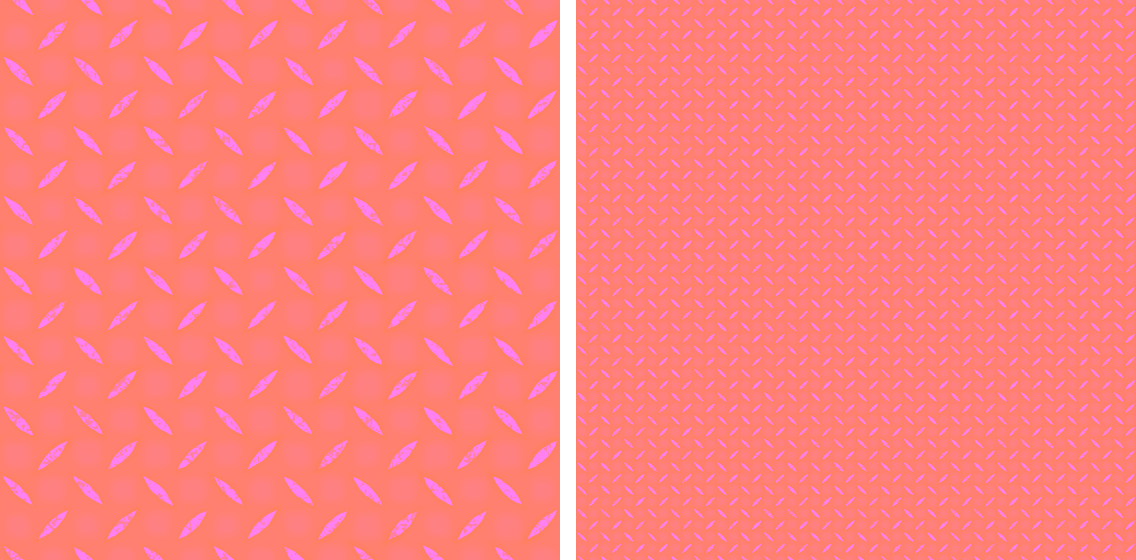
Left: one tile. Right: repeated 3 by 3.
This texture is drawn by a three.js fragment shader. Its source:

```glsl
// Worn tread plate: raised lozenges leaning alternately left and right on a mottled ground
#define REPEATS 8.0
#define HALF_LENGTH 0.292
#define HALF_WIDTH 0.066
#define EDGE_SOFT 0.009
#define HALO_WIDTH 0.085
#define JITTER 0.018
#define SPECK_GRID 288.0
#define WEAR 0.56
#define GROUND vec3(1.0, 0.5, 0.435)
#define HALO vec3(1.0, 0.5, 0.365)
#define PATCH vec3(1.0, 0.5, 0.505)
#define RAISED vec3(1.0, 0.5, 0.94)

varying vec2 vUv;

float hash(vec2 p) {
  vec3 q = fract(vec3(p.xyx) * 0.1031);
  q += dot(q, q.yzx + 33.33);
  return fract((q.x + q.y) * q.z);
}

// Value noise that wraps after a whole number of lattice cells
float noise(vec2 uv, float cells) {
  vec2 p = uv * cells;
  vec2 i = floor(p);
  vec2 f = fract(p);
  f = f * f * (3.0 - 2.0 * f);
  vec2 a = mod(i, cells);
  vec2 b = mod(i + 1.0, cells);
  return mix(mix(hash(a), hash(vec2(b.x, a.y)), f.x),
             mix(hash(vec2(a.x, b.y)), hash(b), f.x), f.y);
}

// Pointed lens lying along x, as the overlap of two circles
float lens(vec2 p, float halfLength, float halfWidth) {
  float radius = (halfLength * halfLength + halfWidth * halfWidth) / (2.0 * halfWidth);
  return length(vec2(p.x, abs(p.y) + radius - halfWidth)) - radius;
}

// One lattice of lozenges: x = distance, y = wear of this lozenge, z = centre weight
vec3 lozenges(vec2 grid, vec2 centre, float lean) {
  vec2 shifted = grid - centre + 0.5;
  vec2 id = mod(floor(shifted), REPEATS) + 17.0 * (lean + 2.0);
  vec2 p = fract(shifted) - 0.5;
  p -= JITTER * (vec2(hash(id), hash(id + 41.0)) - 0.5);
  vec2 along = normalize(vec2(1.0, 0.98 * lean));
  vec2 q = vec2(dot(p, along), dot(p, vec2(-along.y, along.x)));
  float width = HALF_WIDTH * mix(0.9, 1.08, hash(id + 73.0));
  float core = 1.0 - smoothstep(0.04, HALF_LENGTH, abs(q.x));
  return vec3(lens(q, HALF_LENGTH, width), hash(id + 97.0), core);
}

// Soft rounded patch in the gap between lozenges
float gapPatch(vec2 grid, vec2 centre, float wobble) {
  vec2 p = abs(fract(grid - centre + 0.5) - 0.5);
  float d = mix(length(p), max(p.x, p.y), 0.4);
  return 1.0 - smoothstep(0.08, 0.27, d + wobble);
}

void main() {
  vec2 grid = vUv * REPEATS;
  float broad = noise(vUv, 24.0) - 0.5;
  float middle = noise(vUv, 72.0) - 0.5;
  float speck = noise(vUv, SPECK_GRID);
  float scratch = noise(vUv, 112.0);

  vec3 rising = lozenges(grid, vec2(0.75, 0.5), 1.0);
  vec3 falling = lozenges(grid, vec2(0.26, 0.99), -1.0);
  vec3 nearest = falling;
  if (rising.x < falling.x) nearest = rising;
  float edge = nearest.x + 0.012 * (scratch - 0.5);

  // Mottled ground with pinker gaps
  float wobble = 0.10 * broad + 0.04 * middle;
  float gaps = max(gapPatch(grid, vec2(0.75, 0.0), wobble),
                   gapPatch(grid, vec2(0.25, 0.5), wobble));
  vec3 color = mix(GROUND, PATCH, gaps);
  color.b += 0.02 * broad + 0.015 * middle;

  // Orange hollow around each lozenge
  float halo = 1.0 - smoothstep(0.0, HALO_WIDTH, edge + 0.04 * broad);
  color = mix(color, HALO, 0.85 * halo);

  // Raised face, pitted mostly along its middle
  float pits = smoothstep(WEAR, WEAR + 0.25, speck * 0.7 + scratch * 0.3
             + 0.12 * (nearest.y - 0.5) + 0.12 * (nearest.z - 0.5));
  vec3 face = mix(RAISED, HALO, 0.6 * pits);
  color = mix(color, face, 1.0 - smoothstep(-EDGE_SOFT, EDGE_SOFT, edge));

  gl_FragColor = vec4(color, 1.0);
}
```
